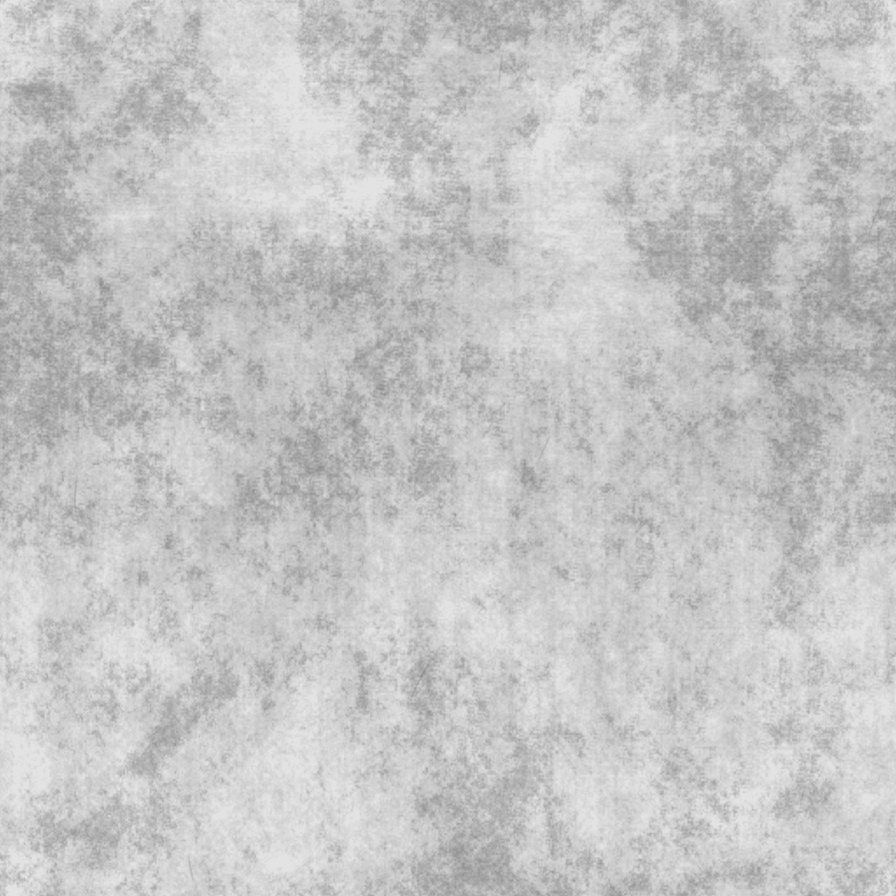
This texture is drawn by a three.js fragment shader. Its source:

```glsl
// Weathered pale grey plaster: warped clouds, eroded mottling, brushed streaks,
// fine grain, pits, scuffs and hairline scratches.
// Every layer is wrapped noise or a wrapped distance, so the square tiles.
varying vec2 vUv;

const float TAU = 6.2831853;
const float BASE_TONE = 0.774;
const float CLOUD_DEPTH = 0.29;
const float BAND_DEPTH = 0.034;
const float MOTTLE_DEPTH = 0.075;
const float STREAK_DEPTH = 0.15;
const float FINE_DEPTH = 0.20;
const float GRAIN_DEPTH = 0.15;
const float PIT_DEPTH = 0.05;
const float SCRATCH_DEPTH = 0.09;
const float SCUFF_LIGHT = 0.045;
const float PIT_CELLS = 56.0;
const int SCRATCHES = 18;
const int SCUFFS = 5;
const vec3 TINT = vec3(1.0);

float hash(vec2 p) {
  return fract(sin(dot(p, vec2(127.1, 311.7))) * 43758.5453);
}

// Value noise that wraps after a whole number of cells
float noise(vec2 uv, vec2 cells, float seed) {
  vec2 p = uv * cells;
  vec2 i = floor(p);
  vec2 f = p - i;
  f = f * f * (3.0 - 2.0 * f);
  vec2 a = mod(i, cells) + seed;
  vec2 b = mod(i + 1.0, cells) + seed;
  return mix(mix(hash(a), hash(vec2(b.x, a.y)), f.x),
             mix(hash(vec2(a.x, b.y)), hash(b), f.x), f.y);
}

// Five octaves, centred on zero
float fbm(vec2 uv, vec2 cells, float gain, float seed) {
  float sum = 0.0, weight = 1.0, total = 0.0;
  for (int i = 0; i < 5; i++) {
    sum += weight * (noise(uv, cells, seed) - 0.5);
    total += weight;
    weight *= gain;
    cells *= 2.0;
    seed += 7.31;
  }
  return sum / total;
}

vec2 wrappedOffset(vec2 uv, vec2 centre) {
  return fract(uv - centre + 0.5) - 0.5;
}

vec2 rotate(vec2 p, float angle) {
  float c = cos(angle), s = sin(angle);
  return vec2(c * p.x + s * p.y, c * p.y - s * p.x);
}

// Sparse ragged spots, one at most in each cell
float pits(vec2 uv, float ragged) {
  vec2 p = uv * PIT_CELLS;
  vec2 id = mod(floor(p), PIT_CELLS);
  vec2 centre = 0.35 + 0.3 * vec2(hash(id + 3.7), hash(id + 8.2));
  vec2 d = rotate(fract(p) - centre, 0.6) * vec2(1.5, 1.0);
  float radius = 0.08 + 0.2 * hash(id + 5.9);
  float shape = 1.0 - smoothstep(radius * 0.4, radius, length(d) + 0.6 * abs(ragged));
  return shape * step(0.72, hash(id + 1.4));
}

// Short bent hairlines, mostly upright
float scratches(vec2 uv) {
  float mark = 0.0;
  for (int i = 0; i < SCRATCHES; i++) {
    vec2 id = vec2(float(i), 21.3);
    vec2 d = wrappedOffset(uv, vec2(hash(id), hash(id + 4.1)));
    d = rotate(d, (hash(id + 9.7) - 0.5) * 1.1);
    d.x += (hash(id + 2.6) - 0.5) * 7.0 * d.y * d.y;
    float reach = mix(0.01, 0.035, hash(id + 6.3));
    float line = 1.0 - smoothstep(0.0004, 0.0018, abs(d.x));
    mark += line * (1.0 - smoothstep(reach * 0.3, reach, abs(d.y))) * hash(id + 7.7);
  }
  return min(mark, 1.0);
}

// Pale slanted wipes with a worn edge
float scuffs(vec2 uv, float wear) {
  float mark = 0.0;
  for (int i = 0; i < SCUFFS; i++) {
    vec2 id = vec2(float(i), 47.9);
    vec2 d = wrappedOffset(uv, vec2(hash(id), hash(id + 3.3)));
    d = rotate(d, mix(0.3, 1.5, hash(id + 5.2)));
    float r = length(d / vec2(mix(0.06, 0.11, hash(id + 8.8)), 0.04));
    mark = max(mark, 1.0 - smoothstep(0.2, 1.3, r + 1.8 * wear));
  }
  return mark;
}

void main() {
  vec2 uv = vUv;
  vec2 warp = vec2(fbm(uv, vec2(4.0), 0.5, 11.3), fbm(uv, vec2(4.0), 0.5, 31.7));
  vec2 bent = uv + 0.16 * warp;
  vec2 brushed = uv + 0.03 * warp;

  // Broad light and dark areas, darker across the middle
  float band = cos(TAU * (bent.y - 0.54));
  float cloud = fbm(bent, vec2(3.0), 0.62, 53.1);

  // Crumbly surface that wears through where the clouds are dark
  float fine = fbm(uv, vec2(32.0, 28.0), 0.95, 71.9);
  float patchy = fbm(bent, vec2(14.0, 11.0), 0.85, 41.3);
  float worn = 0.8 * fine + 0.6 * patchy - 0.8 * cloud + 0.04 * band;
  float eroded = smoothstep(-0.03, 0.19, worn);

  // Upright streaks below, level strokes above
  float upright = fbm(brushed, vec2(36.0, 5.0), 0.8, 93.7);
  float level = fbm(brushed, vec2(6.0, 36.0), 0.8, 17.9);
  float streak = mix(upright, level, smoothstep(-0.3, 0.7, sin(TAU * (uv.y - 0.58))));

  float grain = 0.5 * noise(uv, vec2(230.0), 5.3) + 0.5 * noise(uv, vec2(470.0), 29.1) - 0.5;

  float tone = BASE_TONE + CLOUD_DEPTH * cloud - BAND_DEPTH * band;
  tone += STREAK_DEPTH * streak - FINE_DEPTH * fine;
  tone -= MOTTLE_DEPTH * (eroded - 0.35);
  tone += GRAIN_DEPTH * grain * (0.65 + 0.5 * eroded);
  tone += SCUFF_LIGHT * scuffs(bent, fine + streak);
  tone -= PIT_DEPTH * pits(uv + 0.02 * warp, fine) + SCRATCH_DEPTH * scratches(uv);

  gl_FragColor = vec4(TINT * clamp(tone, 0.54, 0.89), 1.0);
}
```
